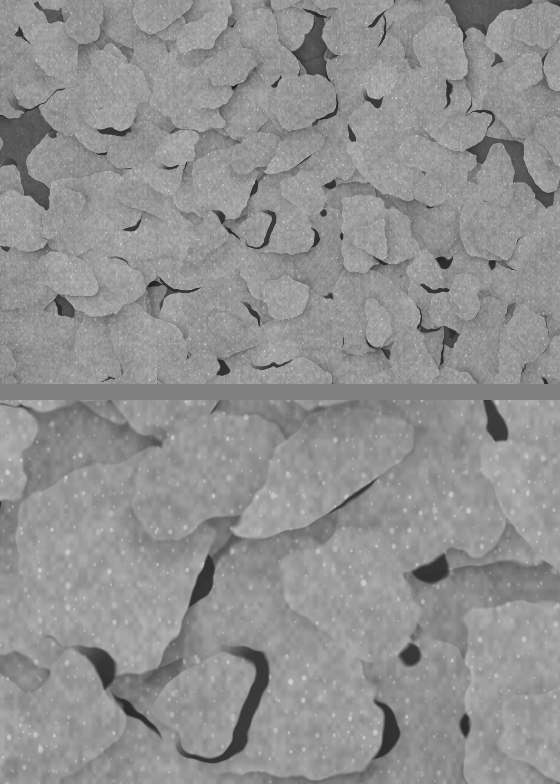
Top, the full canvas; bottom, a detail of the centre.
A WebGL 1 fragment shader for this texture:

```glsl
precision highp float;
uniform vec2 u_resolution;

#define LAYERS 6
#define FLAKE_SIZE 0.23
#define BASE_TONE 0.607
#define TONE_SPREAD 0.055
#define SHADOW_DEPTH 0.34
#define SHADOW_WIDTH 0.013
#define GAP_WIDTH 0.075
#define GAP_TONE 0.17
#define GRAIN 0.085
#define SPECK_GAIN 0.17

float hash(vec2 p) {
  return fract(sin(dot(p, vec2(127.1, 311.7))) * 43758.5453);
}

float noise(vec2 p) {
  vec2 i = floor(p), f = fract(p);
  f = f * f * (3.0 - 2.0 * f);
  return mix(mix(hash(i), hash(i + vec2(1.0, 0.0)), f.x),
             mix(hash(i + vec2(0.0, 1.0)), hash(i + vec2(1.0, 1.0)), f.x), f.y);
}

float fbm(vec2 p) {
  float sum = 0.0, gain = 0.53;
  for (int i = 0; i < 4; i++) {
    sum += gain * noise(p);
    p = mat2(1.6, 1.2, -1.2, 1.6) * p + 7.3;
    gain *= 0.5;
  }
  return sum;
}

// Signed distance to a lobed, stretched and turned disc
float flakeDistance(vec2 q, vec2 id, float size) {
  float turn = 6.2832 * hash(id + 3.1);
  float c = cos(turn), s = sin(turn);
  q = mat2(c, -s, s, c) * q;
  q.y *= mix(1.0, 1.7, hash(id + 5.7));
  float a = atan(q.y, q.x);
  float lobes = 1.0 + 0.13 * sin(2.0 * a + 6.3 * hash(id + 1.3))
                    + 0.10 * sin(3.0 * a + 6.3 * hash(id + 2.9))
                    + 0.05 * sin(5.0 * a + 6.3 * hash(id + 4.4));
  return (length(q) - size * mix(0.42, 0.7, hash(id + 8.2)) * lobes) / 1.25;
}

// Paints one layer of flakes, with their shadows and gaps, over the tone below
float paintLayer(float tone, vec2 p, float layer) {
  float rise = layer / float(LAYERS - 1);
  float size = FLAKE_SIZE * mix(1.25, 0.5, rise);
  float share = mix(0.95, 0.33, rise);
  vec2 shift = vec2(17.3, 9.1) * (layer + 1.0);
  vec2 warp = vec2(fbm(p * 7.0 + shift), fbm(p * 7.0 - shift)) - 0.5;
  float jag = 0.007 * (noise(p * 48.0 + shift) - 0.5) + 0.004 * (noise(p * 110.0 - shift) - 0.5);
  float patches = smoothstep(0.2, 0.8, noise(p * 8.0 + shift * 1.7));
  float gap = GAP_WIDTH * (noise(p * 15.0 - shift * 2.3) - 0.7);
  float soft = max(0.0018, 0.7 / u_resolution.y);
  vec2 w = p + 0.07 * warp + size * hash(shift);
  vec2 cell = floor(w / size);

  for (int y = -1; y <= 1; y++) {
    for (int x = -1; x <= 1; x++) {
      vec2 at = cell + vec2(float(x), float(y));
      vec2 id = at + shift;
      if (hash(id + 0.7) > share) continue;
      vec2 q = w - (at + vec2(hash(id + 6.1), hash(id + 7.9))) * size;
      float d = flakeDistance(q, id, size) + jag;
      float side = 0.5 + 0.5 * dot(q / (length(q) + 0.0001), vec2(0.8, -0.6));

      float shadow = SHADOW_DEPTH * patches * mix(0.25, 1.0, side);
      tone *= 1.0 - shadow * exp(-max(d, 0.0) / SHADOW_WIDTH);
      float crack = smoothstep(-soft, soft, gap - max(d, 0.0)) * smoothstep(0.25, 0.6, side);
      tone = mix(tone, GAP_TONE, 0.9 * crack);

      float body = BASE_TONE + TONE_SPREAD * (hash(id + 9.4) - 0.5);
      body += 0.05 * dot(q / size, vec2(hash(id + 2.2), hash(id + 3.8)) - 0.5);
      body += 0.035 * patches * exp(min(d, 0.0) / 0.004);
      tone = mix(tone, body, smoothstep(soft, -soft, d));
    }
  }
  return tone;
}

// Tiny bright fibres, slightly taller than wide
float specks(vec2 p, float density) {
  vec2 g = p * density * vec2(1.0, 0.8);
  vec2 id = floor(g);
  vec2 center = 0.3 + 0.4 * vec2(hash(id + 1.7), hash(id + 5.3));
  float radius = mix(0.12, 0.28, hash(id + 8.8));
  float bright = pow(hash(id + 3.3), 3.0);
  return bright * smoothstep(radius, radius * 0.3, length(fract(g) - center));
}

void main() {
  vec2 p = gl_FragCoord.xy / u_resolution.y;
  float tone = 0.36;
  for (int i = 0; i < LAYERS; i++) tone = paintLayer(tone, p, float(i));

  // Mottling and faint creases
  float mottle = fbm(p * 13.0 + 31.0) - 0.5;
  float crease = 1.0 - smoothstep(0.0, 0.03, abs(fbm(p * 5.0 + 60.0) - 0.5));
  tone += 0.07 * mottle - 0.045 * crease * noise(p * 6.0 + 80.0);

  // Fine grain and specks, weaker inside the dark gaps
  float lit = smoothstep(0.2, 0.5, tone);
  float grain = noise(p * vec2(250.0, 170.0)) + 0.6 * noise(p * 95.0 + 11.0) - 0.8;
  tone += lit * GRAIN * grain;
  tone += lit * SPECK_GAIN * (specks(p, 78.0) + 0.8 * specks(p + 3.7, 125.0));

  // Slight falloff towards the borders
  vec2 v = gl_FragCoord.xy / u_resolution - vec2(0.5, 0.55);
  tone *= 1.01 - 0.1 * dot(v, v);
  gl_FragColor = vec4(vec3(clamp(tone, 0.0, 1.0)), 1.0);
}
```
